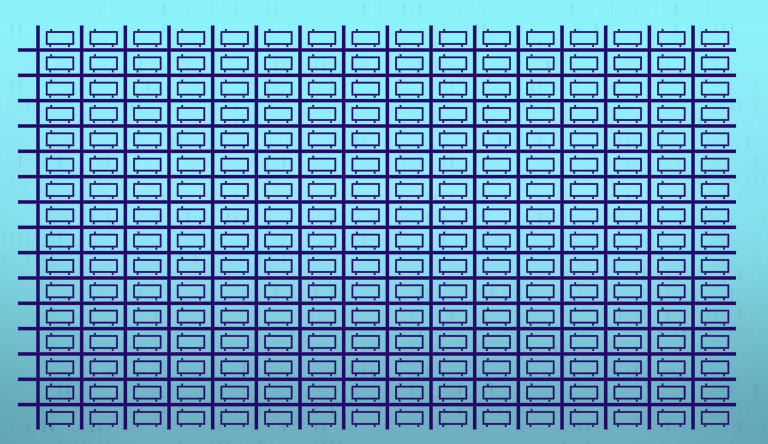
This pattern is drawn by a Shadertoy shader. Its source:

```glsl
// A ruled grid of small outlined boxes with stub pins, in indigo on a cyan fade.
// Each pixel finds its nearest rule and nearest box by rounding to the pitch,
// then inks their distance fields; faint hashed strokes mottle the backdrop.

// Layout: the canvas is CANVAS.y units high, y runs downwards.
const vec2 CANVAS = vec2(768.0, 444.0);
const vec2 PITCH = vec2(43.67, 25.33);
const vec2 COUNT = vec2(16.0, 16.0);        // boxes across and down
const vec2 FIRST_BOX = vec2(60.0, 38.0);    // centre of the top left box
const vec2 FIRST_RULE = vec2(38.0, 50.0);
const vec2 RULE_COUNT = vec2(16.0, 15.0);   // upright, level
const vec2 RULE_START = vec2(18.0, 25.5);   // left and top ends
const vec2 RULE_END = vec2(736.0, 429.5);   // right and bottom ends
const float RULE_HALF = 1.75;
const vec2 BOX_HALF = vec2(13.3, 6.0);
const float BOX_LINE_HALF = 0.9;
const vec2 PIN_HALF = vec2(0.9, 1.5);
const float SOFTNESS = 0.75;                // edge blur in pixels

// Colours
const vec3 INK = vec3(0.14, 0.03, 0.41);
const vec3 SKY_TOP = vec3(0.55, 0.95, 0.98);
const vec3 SKY_MID = vec3(0.58, 0.92, 0.98);
const vec3 SKY_LOW = vec3(0.43, 0.68, 0.75);
const float INK_WEAR = 0.06;
const vec2 MARK_CELL = vec2(8.0, 19.0);
const float MARK_STRENGTH = 0.07;

float hash(vec2 p) {
    return fract(sin(dot(p, vec2(127.1, 311.7))) * 43758.5453);
}

float boxDistance(vec2 p, vec2 halfSize) {
    vec2 d = abs(p) - halfSize;
    return length(max(d, 0.0)) + min(max(d.x, d.y), 0.0);
}

vec2 nearestIndex(vec2 p, vec2 first, vec2 count) {
    return clamp(floor((p - first) / PITCH + 0.5), vec2(0.0), count - 1.0);
}

float coverage(float d, float blur) {
    return 1.0 - smoothstep(-blur, blur, d);
}

// Upright and level rules, with their ends running past the grid
float ruleDistance(vec2 p) {
    vec2 index = nearestIndex(p, FIRST_RULE, RULE_COUNT);
    vec2 offset = p - FIRST_RULE - index * PITCH;
    vec2 along = p - 0.5 * (RULE_START + RULE_END);
    vec2 halfSpan = 0.5 * (RULE_END - RULE_START);
    float upright = boxDistance(vec2(offset.x, along.y), vec2(RULE_HALF, halfSpan.y));
    float level = boxDistance(vec2(along.x, offset.y), vec2(halfSpan.x, RULE_HALF));
    return min(upright, level);
}

// Outlined box with one pin above and two below
float pinnedBoxDistance(vec2 q) {
    float d = abs(boxDistance(q, BOX_HALF)) - BOX_LINE_HALF;
    float pinY = BOX_HALF.y + PIN_HALF.y;
    d = min(d, boxDistance(q - vec2(-8.8, -pinY), PIN_HALF));
    d = min(d, boxDistance(q - vec2(-9.8, pinY), PIN_HALF));
    return min(d, boxDistance(q - vec2(9.0, pinY), PIN_HALF));
}

// Vertical fade with slightly greener, duller sides
vec3 backdrop(vec2 p) {
    vec2 uv = p / CANVAS;
    vec3 color = mix(SKY_TOP, SKY_MID, smoothstep(0.0, 0.4, uv.y));
    color = mix(color, SKY_LOW, smoothstep(0.42, 1.02, uv.y));
    float side = smoothstep(0.3, 0.52, abs(uv.x - 0.5));
    return color * (1.0 - side * smoothstep(0.05, 0.5, uv.y) * vec3(0.10, 0.04, 0.05));
}

// Scattered faint strokes, light or dark
float strokes(vec2 p, float blur) {
    vec2 cell = floor(p / MARK_CELL);
    vec2 q = p - (cell + 0.5) * MARK_CELL;
    float chance = hash(cell);
    float shade = hash(cell + 37.0) - 0.65;
    float patchiness = step(0.4, hash(floor(cell / vec2(5.0, 2.0)) + 11.0));
    float d = boxDistance(q, vec2(1.1, 5.5));
    return coverage(d, blur + 0.6) * step(0.45, chance) * patchiness * shade;
}

void mainImage(out vec4 fragColor, in vec2 fragCoord) {
    float unitsPerPixel = CANVAS.y / iResolution.y;
    vec2 p = (fragCoord - 0.5 * iResolution.xy) * unitsPerPixel;
    p = vec2(p.x, -p.y) + 0.5 * CANVAS;
    float blur = SOFTNESS * unitsPerPixel;

    vec3 color = backdrop(p) + MARK_STRENGTH * strokes(p, blur);

    vec2 index = nearestIndex(p, FIRST_BOX, COUNT);
    float boxInk = coverage(pinnedBoxDistance(p - FIRST_BOX - index * PITCH), blur);
    boxInk *= 1.0 - INK_WEAR * hash(index);
    float ruleInk = coverage(ruleDistance(p), blur);

    color = mix(color, INK, max(boxInk, ruleInk));
    fragColor = vec4(color, 1.0);
}
```
